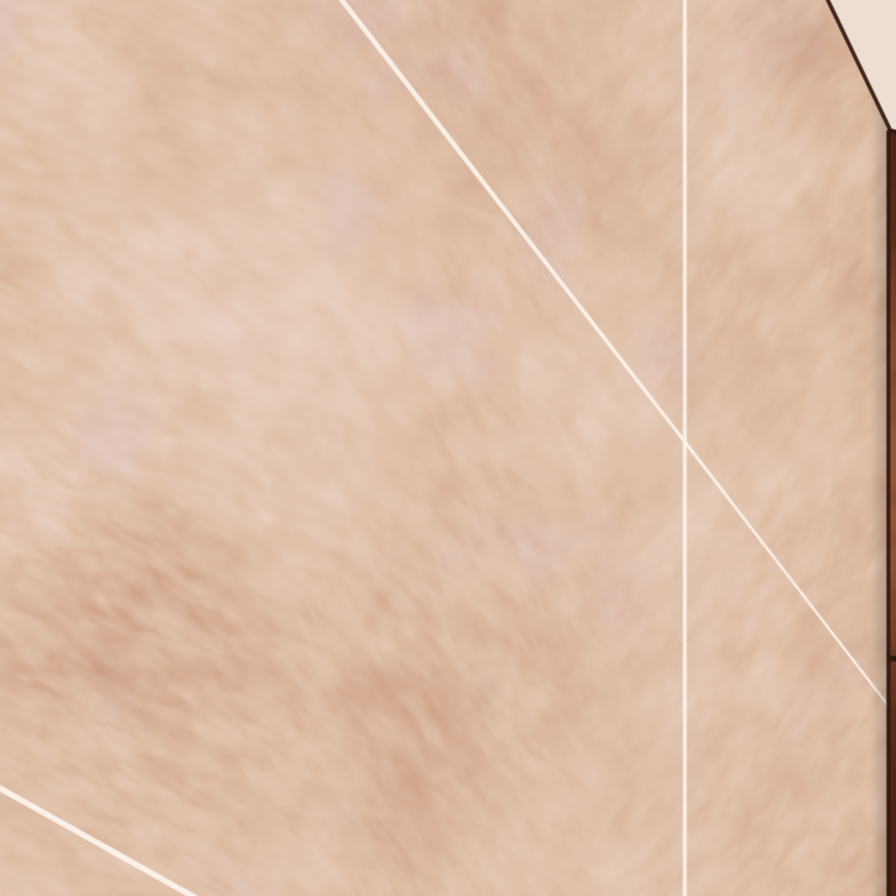
This texture is drawn by a WebGL 1 fragment shader. Its source:

```glsl
precision highp float;
// Warm beige stone wall with thin pale joints, a dark right edge and a cream corner.
uniform vec2 u_resolution;

const vec3 STONE_DARK = vec3(0.790, 0.605, 0.490);
const vec3 STONE_MID = vec3(0.876, 0.752, 0.660);
const vec3 STONE_LIGHT = vec3(0.915, 0.825, 0.765);
const vec3 JOINT = vec3(0.985, 0.955, 0.93);
const vec3 CREAM = vec3(0.93, 0.87, 0.82);
const vec3 EDGE = vec3(0.17, 0.08, 0.045);
const vec3 WOOD_DARK = vec3(0.30, 0.13, 0.07);
const vec3 WOOD_LIGHT = vec3(0.58, 0.33, 0.21);
const vec2 JOINT_TOP = vec2(0.3815, 1.0);
const vec2 JOINT_CROSS = vec2(0.7643, 0.507);
const vec2 JOINT_END = vec2(0.9905, 0.2135);
const vec2 LOW_JOINT_A = vec2(-0.02, 0.1315);
const vec2 LOW_JOINT_B = vec2(0.235, -0.0115);
const vec2 ROOF_A = vec2(0.9215, 1.005);
const vec2 ROOF_B = vec2(0.9935, 0.855);
const float WALL_RIGHT = 0.9915;
const float SHELF_Y = 0.265;
const float JOINT_HALF = 0.0022;

float hash(vec2 p) {
  vec3 q = fract(vec3(p.xyx) * 0.1031);
  q += dot(q, q.yzx + 33.33);
  return fract((q.x + q.y) * q.z);
}

float noise(vec2 p) {
  vec2 i = floor(p), f = fract(p);
  f = f * f * (3.0 - 2.0 * f);
  return mix(mix(hash(i), hash(i + vec2(1.0, 0.0)), f.x),
             mix(hash(i + vec2(0.0, 1.0)), hash(i + 1.0), f.x), f.y);
}

// Centred fractal noise, about -0.5 to 0.5
float fbm(vec2 p) {
  float sum = 0.0, amp = 0.5;
  for (int i = 0; i < 5; i++) {
    sum += amp * (noise(p) - 0.5);
    p = mat2(1.6, 1.2, -1.2, 1.6) * p + 17.3;
    amp *= 0.55;
  }
  return sum;
}

// Streaky noise stretched along the given direction
float grain(vec2 p, float angle, float scale) {
  float c = cos(angle), s = sin(angle);
  vec2 q = vec2(c * p.x + s * p.y, c * p.y - s * p.x);
  q += 0.012 * vec2(noise(p * 19.0), noise(p * 19.0 + 40.0));
  q *= scale * vec2(0.38, 1.0);
  return 0.6 * (noise(q + 50.0) - 0.5) + 0.4 * (noise(q * 2.1 + 90.0) - 0.5);
}

float spot(vec2 p, vec2 center, vec2 size) {
  vec2 d = (p - center) / size;
  return exp(-dot(d, d));
}

float segment(vec2 p, vec2 a, vec2 b) {
  vec2 ab = b - a;
  return length(p - a - ab * clamp(dot(p - a, ab) / dot(ab, ab), 0.0, 1.0));
}

float stroke(float dist, float halfWidth, float soft) {
  return 1.0 - smoothstep(halfWidth - soft, halfWidth + soft, dist);
}

vec3 stone(vec2 p) {
  // Broad light and dark patches
  float tone = 0.30 * spot(p, vec2(0.28, 0.68), vec2(0.17, 0.20))
             + 0.28 * spot(p, vec2(0.66, 0.53), vec2(0.10, 0.09))
             + 0.22 * spot(p, vec2(0.03, 0.45), vec2(0.07, 0.10))
             + 0.15 * spot(p, vec2(0.47, 0.62), vec2(0.15, 0.25))
             - 0.38 * spot(p, vec2(0.25, 0.23), vec2(0.25, 0.14))
             - 0.28 * spot(p, vec2(0.46, 0.10), vec2(0.08, 0.15))
             - 0.25 * spot(p, vec2(0.55, 0.88), vec2(0.10, 0.14))
             - 0.22 * spot(p, vec2(0.18, 0.82), vec2(0.09, 0.08))
             - 0.30 * spot(p, vec2(0.99, 0.42), vec2(0.12, 0.38))
             - 0.30 * spot(p, vec2(0.93, 0.96), vec2(0.08, 0.13));
  tone += 1.0 * fbm(p * 6.0 + 3.0) + 0.55 * fbm(p * 22.0 + 11.0);

  // Grain turns from shallow at left to steep, then leans back past the joint
  float left = mix(grain(p, -0.55, 75.0), grain(p, -0.95, 75.0), smoothstep(0.1, 0.6, p.x));
  float streak = mix(left, grain(p, 0.95, 75.0), smoothstep(0.56, 0.80, p.x));
  float rough = 0.55 + 0.5 * spot(p, vec2(0.25, 0.25), vec2(0.3, 0.2));
  tone += rough * streak;

  vec3 col = mix(STONE_MID, STONE_LIGHT, clamp(tone * 1.3, 0.0, 1.0));
  col = mix(col, STONE_DARK, clamp(-tone * 0.9, 0.0, 1.0));
  float mauve = smoothstep(0.08, 0.3, fbm(p * 8.0 + 60.0));
  return col + mauve * vec3(-0.005, 0.0, 0.025);
}

void main() {
  vec2 p = gl_FragCoord.xy / u_resolution;
  float px = 1.0 / min(u_resolution.x, u_resolution.y);
  float soft = max(px, 0.0014);
  vec3 col = stone(p);

  // Pale joints
  float diagonal = min(segment(p, JOINT_TOP, JOINT_CROSS), segment(p, JOINT_CROSS, JOINT_END));
  float taper = mix(0.0014, 0.0028, smoothstep(0.2, 1.0, p.y));
  col = mix(col, JOINT, 0.92 * stroke(diagonal, taper, soft));
  col = mix(col, JOINT, 0.88 * stroke(abs(p.x - JOINT_CROSS.x), JOINT_HALF, soft));
  col = mix(col, JOINT, 0.95 * stroke(segment(p, LOW_JOINT_A, LOW_JOINT_B), 0.0032, soft));

  // Wooden strip beyond the right edge
  float lit = spot(p, vec2(1.0, 0.48), vec2(1.0, 0.22)) * (0.8 + 0.5 * noise(p * 45.0));
  vec3 wood = mix(WOOD_DARK, WOOD_LIGHT, clamp(lit, 0.0, 1.0));
  wood = mix(wood, EDGE, stroke(abs(p.y - SHELF_Y), 0.003, soft));
  col *= 1.0 - 0.16 * smoothstep(0.968, WALL_RIGHT, p.x);
  col = mix(col, wood, smoothstep(-soft, soft, p.x - WALL_RIGHT));

  // Cream corner and its dark outline
  vec2 roof = ROOF_B - ROOF_A;
  float side = dot(p - ROOF_A, normalize(vec2(-roof.y, roof.x)));
  float corner = smoothstep(-soft, soft, side) * smoothstep(-soft, soft, p.y - ROOF_B.y);
  col = mix(col, CREAM, corner);
  float outline = min(segment(p, ROOF_A, ROOF_B), segment(p, ROOF_B, vec2(1.01, 0.848)));
  outline = min(outline, segment(p, vec2(WALL_RIGHT, -0.02), vec2(WALL_RIGHT, 0.853)));
  col = mix(col, EDGE, 0.9 * stroke(outline, 0.0022, soft));
  gl_FragColor = vec4(col, 1.0);
}
```
